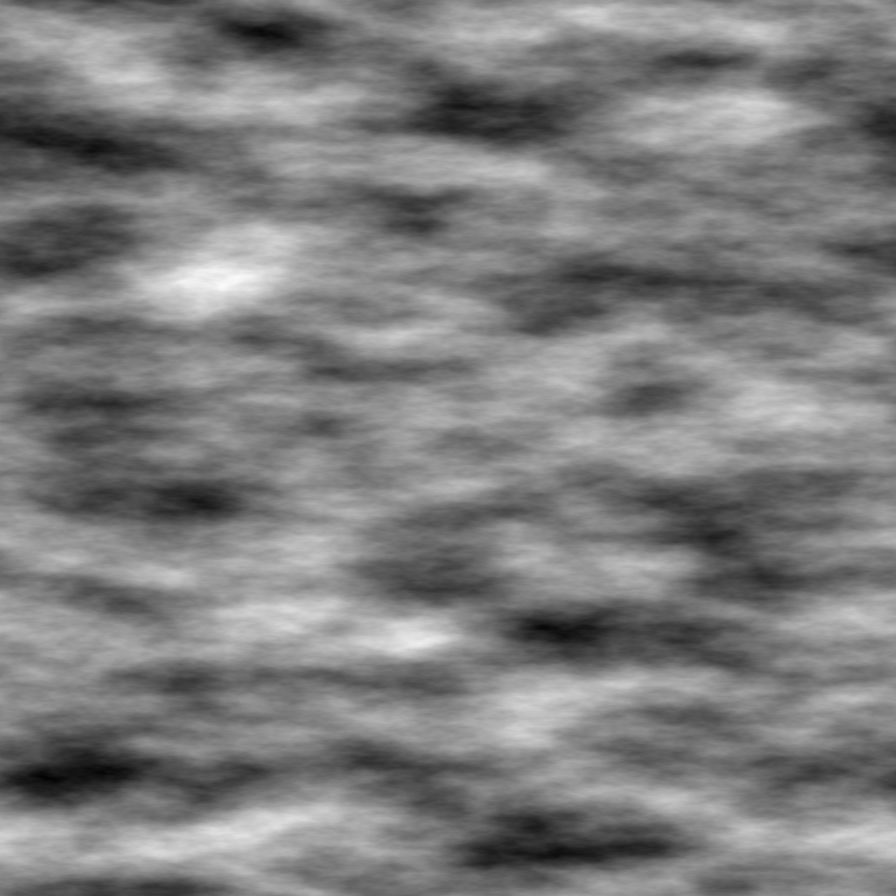
This texture is drawn by a Shadertoy shader. Its source:

```glsl
float hash(vec2 p) {
    vec3 q = fract(vec3(p.xyx) * vec3(0.1031, 0.1030, 0.0973));
    q += dot(q, q.yzx + 33.33);
    return fract((q.x + q.y) * q.z);
}

// Slope of a random unit gradient, wrapped so the canvas tiles
float slope(vec2 cell, vec2 offset, vec2 period, float seed) {
    float angle = 6.28318 * hash(mod(cell, period) + seed);
    return dot(vec2(cos(angle), sin(angle)), offset);
}

float gradientNoise(vec2 p, vec2 period, float seed) {
    vec2 i = floor(p), f = fract(p);
    vec2 w = f * f * f * (f * (f * 6.0 - 15.0) + 10.0);
    vec2 e = vec2(1.0, 0.0);
    float bottom = mix(slope(i, f, period, seed),
                       slope(i + e, f - e, period, seed), w.x);
    float top = mix(slope(i + e.yx, f - e.yx, period, seed),
                    slope(i + 1.0, f - 1.0, period, seed), w.x);
    return mix(bottom, top, w.y);
}

// Octaves of horizontally stretched noise
float streakyClouds(vec2 uv) {
    vec2 period = vec2(4.0, 13.0);
    float amplitude = 1.0;
    float sum = 0.4 * gradientNoise(uv * vec2(2.0, 6.0) + 0.37, vec2(2.0, 6.0), 7.0);
    for (int octave = 0; octave < 6; octave++) {
        float seed = 19.0 + 31.0 * float(octave);
        vec2 shift = vec2(0.31, 0.67) * float(octave + 1);
        sum += amplitude * gradientNoise(uv * period + shift, period, seed);
        period *= 2.0;
        amplitude *= 0.52;
    }
    return sum;
}

void mainImage(out vec4 fragColor, in vec2 fragCoord) {
    vec2 uv = fragCoord / iResolution.xy;
    float gray = 0.49 + 0.54 * streakyClouds(uv);
    fragColor = vec4(vec3(clamp(gray, 0.0, 1.0)), 1.0);
}
```
